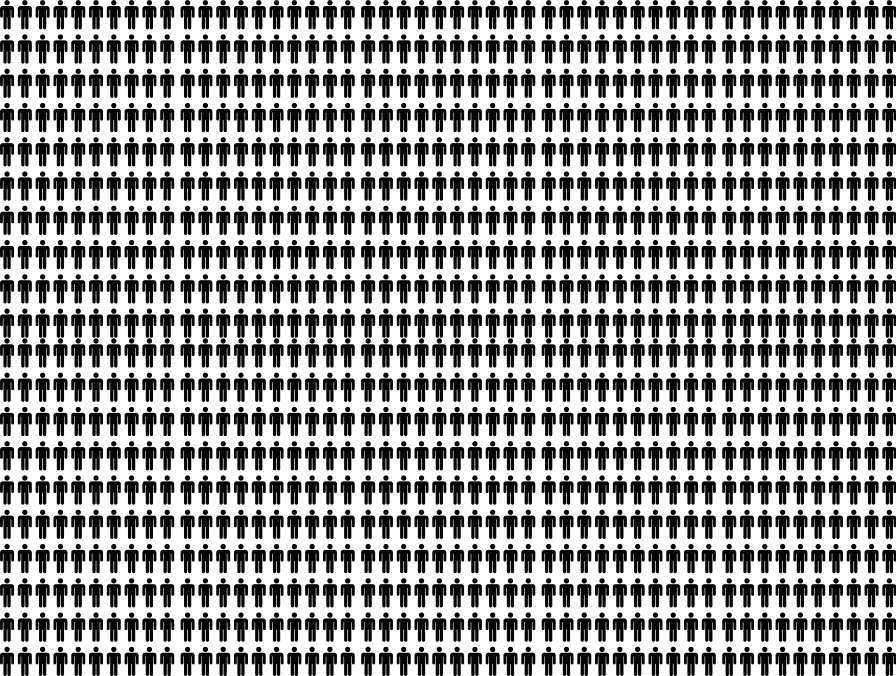
Reproduce this pattern procedurally as a WebGL 2 fragment shader.

```glsl
#version 300 es
precision highp float;
// Rows of identical standing pictogram figures, black on white.
// Two-level repetition: blocks of 10 x 10 figures, 5 blocks across and 2 down;
// each figure is a union of distance functions, averaged over subpixel samples.

uniform vec2 u_resolution;
out vec4 outColor;

const vec2 SHEET = vec2(768.0, 579.0);   // canvas size in design units
const vec2 BLOCK = vec2(154.75, 289.7);  // spacing of the blocks
const vec2 PITCH = vec2(15.25, 29.35);   // spacing of figures in a block
const float PER_BLOCK = 10.0;
const float FIGURE_CENTER = 6.05;
const int SAMPLES = 4;

const vec3 PAPER = vec3(0.995);
const vec3 INK = vec3(0.01);

float roundBox(vec2 p, vec2 center, vec2 halfSize, float radius) {
  vec2 d = abs(p - center) - halfSize + radius;
  return length(max(d, 0.0)) + min(max(d.x, d.y), 0.0) - radius;
}

// Vertical capsule between two heights
float capsule(vec2 p, float x, float top, float bottom, float radius) {
  return length(p - vec2(x, clamp(p.y, top, bottom))) - radius;
}

// Figure about 12 wide and 25 tall; y runs down from the top of the head
float figure(vec2 p) {
  p.x = abs(p.x);
  float head = length(p - vec2(0.0, 2.35)) - 2.25;
  float shoulders = roundBox(p, vec2(0.0, 7.4), vec2(6.0, 2.2), 2.2);
  float armpit = roundBox(p, vec2(3.35, 12.0), vec2(0.25, 3.6), 0.2);
  float arm = capsule(p, 4.8, 7.6, 14.0, 1.2);
  float torso = roundBox(p, vec2(0.0, 10.2), vec2(3.1, 4.6), 0.3);
  float leg = capsule(p, 1.7, 13.5, 23.75, 1.4);
  float body = min(max(shoulders, -armpit), min(arm, torso));
  return min(head, min(body, leg));
}

// Maps a sheet point to the local frame of its figure
vec2 figureFrame(vec2 p) {
  vec2 inBlock = mod(p, BLOCK);
  vec2 cell = min(floor(inBlock / PITCH), PER_BLOCK - 1.0);
  return inBlock - cell * PITCH - vec2(FIGURE_CENTER, 0.0);
}

float inkCoverage(vec2 p, float softness) {
  float d = figure(figureFrame(p));
  return 1.0 - smoothstep(-softness, softness, d);
}

void main() {
  vec2 unitsPerPixel = SHEET / u_resolution;
  float softness = 0.6 * unitsPerPixel.y / float(SAMPLES);

  // Average a grid of samples so that the thin gaps stay even
  float ink = 0.0;
  for (int j = 0; j < SAMPLES; j++) {
    for (int i = 0; i < SAMPLES; i++) {
      vec2 offset = (vec2(i, j) + 0.5) / float(SAMPLES) - 0.5;
      vec2 p = (gl_FragCoord.xy + offset) * unitsPerPixel;
      p.y = SHEET.y - p.y;
      ink += inkCoverage(p, softness);
    }
  }
  ink /= float(SAMPLES * SAMPLES);

  outColor = vec4(mix(PAPER, INK, ink), 1.0);
}
```
